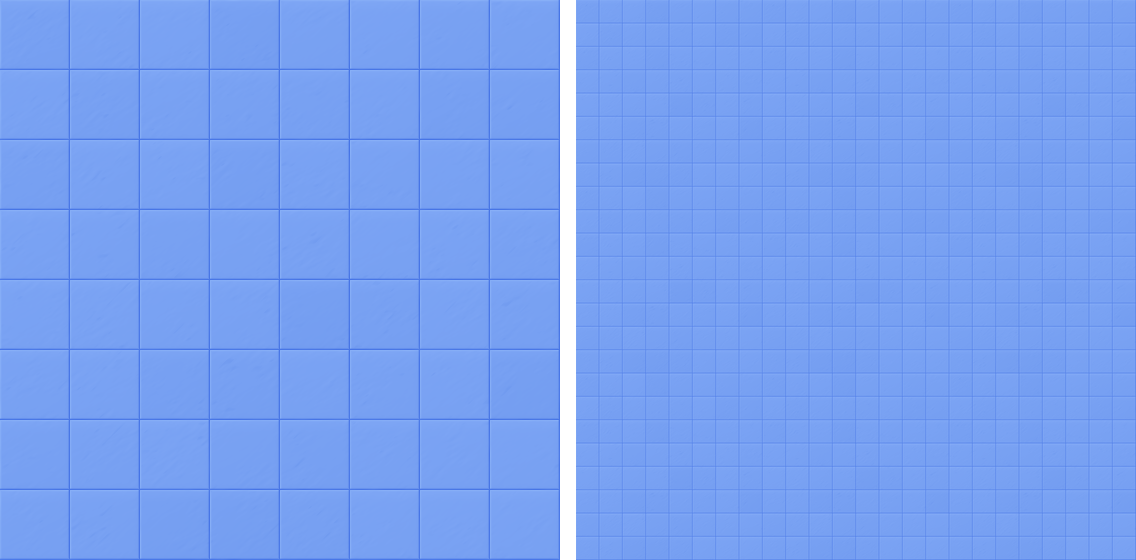
Left: one tile. Right: repeated 3 by 3.
A Shadertoy shader for this texture:

```glsl
const float TILES = 8.0;            // repeats across and down
const float GROOVE_WIDTH = 0.019;   // widths in units of one tile
const float RIM_WIDTH = 0.018;
const float TILE_VARIATION = 0.016;
const float RELIEF = 0.022;
const float DENTS = 0.022;
const vec3 FACE_COLOR = vec3(0.471, 0.631, 0.950);
const vec3 RIM_COLOR = vec3(0.535, 0.690, 0.968);
const vec3 GROOVE_COLOR = vec3(0.275, 0.455, 0.900);
const vec3 SHADE_TINT = vec3(1.0, 0.85, 0.4);   // shading moves red most

float hash(vec2 p) {
    return fract(sin(dot(p, vec2(127.1, 311.7))) * 43758.5453);
}

// Value noise that wraps after a whole number of cells
float noise(vec2 p, vec2 period) {
    vec2 i = floor(p);
    vec2 f = fract(p);
    f = f * f * (3.0 - 2.0 * f);
    vec2 lo = mod(i, period);
    vec2 hi = mod(i + 1.0, period);
    return mix(mix(hash(lo), hash(vec2(hi.x, lo.y)), f.x),
               mix(hash(vec2(lo.x, hi.y)), hash(hi), f.x), f.y);
}

// Slanted plaster height; the integer shear keeps it periodic
float plaster(vec2 uv) {
    vec2 sheared = vec2(uv.x - uv.y, uv.y);
    vec2 coarse = vec2(96.0, 64.0);
    vec2 fine = vec2(192.0, 144.0);
    return 0.65 * noise(sheared * coarse, coarse)
         + 0.35 * noise(sheared * fine, fine);
}

// Smooth coverage of a band starting at 0 with the given width
vec2 band(vec2 d, float width, float pixel) {
    return clamp((0.5 * width - abs(d - 0.5 * width)) / pixel + 0.5, 0.0, 1.0);
}

void mainImage(out vec4 fragColor, in vec2 fragCoord) {
    vec2 uv = fragCoord / iResolution.xy;
    vec2 grid = uv * TILES;
    vec2 tile = mod(floor(grid), TILES);
    vec2 local = fract(grid);
    float pixel = TILES / min(iResolution.x, iResolution.y);

    // Face: tone per tile, lit from the upper left
    float tone = hash(tile + 3.7);
    float shade = TILE_VARIATION * (0.3 - tone * tone);
    shade += 0.010 * (local.y - 0.5) - 0.005 * (local.x - 0.5);
    shade += 0.014 * smoothstep(0.80, 1.0, local.y);

    // Embossed plaster, stronger in patches
    vec2 lightStep = vec2(-0.0025, 0.0025);
    float slope = plaster(uv) - plaster(uv + lightStep);
    float patches = smoothstep(0.35, 0.8, noise(uv * 32.0, vec2(32.0)));
    shade += RELIEF * slope * mix(0.25, 1.0, patches);

    // Sparse small dents
    vec2 dentCells = vec2(112.0, 80.0);
    float dent = noise(vec2(uv.x - uv.y, uv.y) * dentCells + 0.5, dentCells);
    shade -= DENTS * smoothstep(0.82, 1.0, dent) * patches;
    vec3 color = FACE_COLOR + shade * SHADE_TINT;

    // Signed distance from each joint, positive toward its lower right
    vec2 joint = (fract(grid + 0.5) - 0.5) * vec2(1.0, -1.0);
    float wear = noise(uv * 48.0, vec2(48.0));

    // Soft shade beside the groove, lit rim, then the groove
    vec2 soft = exp(-abs(joint) * 32.0) * step(joint, vec2(0.0));
    color -= 0.025 * max(soft.x, soft.y) * SHADE_TINT;
    vec2 rim = band(joint, RIM_WIDTH, pixel);
    color = mix(color, RIM_COLOR, max(rim.x, rim.y) * mix(0.55, 1.0, wear));
    vec2 groove = band(-joint, GROOVE_WIDTH, pixel);
    color = mix(color, GROOVE_COLOR, max(groove.x, groove.y) * mix(0.82, 1.0, wear));

    fragColor = vec4(color, 1.0);
}
```
